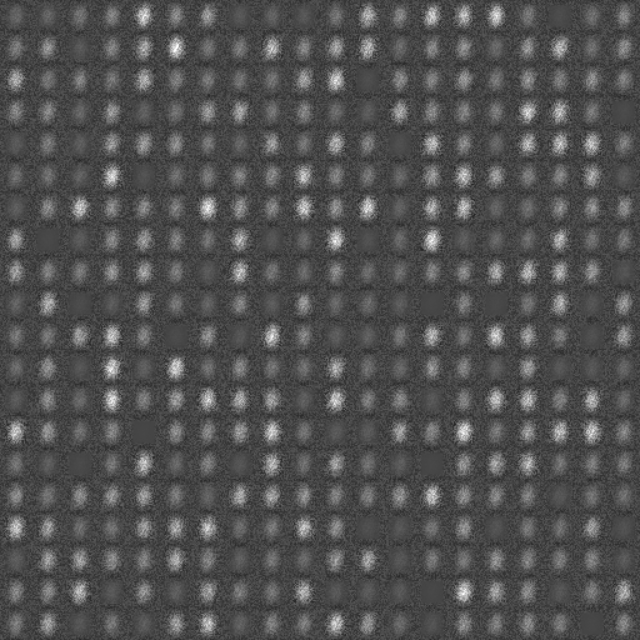
Reproduce this pattern procedurally as a WebGL 2 fragment shader.

```glsl
#version 300 es
precision highp float;

#define REPEATS 20.0
#define GRAIN_CELLS 512.0
#define BASE_GREY 0.268
#define GUTTER_GRAIN 0.078
#define SPOT_GRAIN 0.36
#define SPOT_GAIN 0.64
#define SPOT_RADII vec2(0.215, 0.315)
#define SPOT_FALLOFF 2.5
#define LEAN 0.28
#define STREAK 0.07
#define GAP_SHADE 0.05

uniform vec2 u_resolution;
out vec4 outColor;

// Integer hash of a lattice point, 0 to 1
float hash(vec2 cell, uint seed) {
    uvec2 q = uvec2(cell);
    uint h = q.x * 73856093u ^ q.y * 19349663u ^ seed * 83492791u;
    h = (h ^ (h >> 16)) * 0x7feb352du;
    h = (h ^ (h >> 15)) * 0x846ca68bu;
    h ^= h >> 16;
    return float(h >> 8) / 16777216.0;
}

float wrappedHash(vec2 cell) {
    return hash(mod(cell, GRAIN_CELLS), 7u);
}

// Fine smooth grain that wraps at the canvas edges, -1 to 1
float grain(vec2 uv) {
    vec2 p = uv * GRAIN_CELLS - 0.5;
    vec2 i = floor(p + 0.001);
    vec2 f = clamp(p - i, 0.0, 1.0);
    float low = mix(wrappedHash(i), wrappedHash(i + vec2(1, 0)), f.x);
    float high = mix(wrappedHash(i + vec2(0, 1)), wrappedHash(i + vec2(1, 1)), f.x);
    return 2.0 * mix(low, high, f.y) - 1.0;
}

// Upright soft oval, brighter at upper right and lower left
float spotShape(vec2 p) {
    vec2 q = p / SPOT_RADII;
    float oval = exp(-pow(length(q), SPOT_FALLOFF));
    float lean = 1.0 + LEAN * clamp(q.x * q.y, -1.0, 1.0);
    float streaks = sin(dot(p, vec2(38.0, -20.0)) + 1.2)
                  + 0.6 * sin(dot(p, vec2(61.0, -37.0)));
    return oval * (lean + STREAK * streaks);
}

// Dark smudges between spots of neighbouring rows
float gapShade(vec2 p) {
    vec2 q = vec2(p.x / 0.24, (0.5 - abs(p.y)) / 0.085);
    return exp(-dot(q, q));
}

// Soft square window around the spot
float windowMask(vec2 p) {
    vec2 edge = 1.0 - smoothstep(vec2(0.28), vec2(0.42), abs(p));
    return edge.x * edge.y;
}

void main() {
    vec2 uv = gl_FragCoord.xy / u_resolution;
    vec2 grid = uv * REPEATS;
    vec2 cell = mod(floor(grid), REPEATS);
    vec2 p = fract(grid) - 0.5;

    // Brightness of each repeat
    float level = 0.5 * (hash(cell, 1u) + hash(cell, 2u));
    float gain = SPOT_GAIN * pow(level, 1.4);

    // Grain fades inside dim repeats and grows in bright ones
    float spot = spotShape(p);
    float insideGrain = min(gain * SPOT_GRAIN, 0.16);
    float grainSize = mix(GUTTER_GRAIN, insideGrain, windowMask(p));

    float grey = BASE_GREY + gain * spot - GAP_SHADE * gapShade(p);
    grey += grainSize * grain(uv);
    outColor = vec4(vec3(clamp(grey, 0.0, 1.0)), 1.0);
}
```
